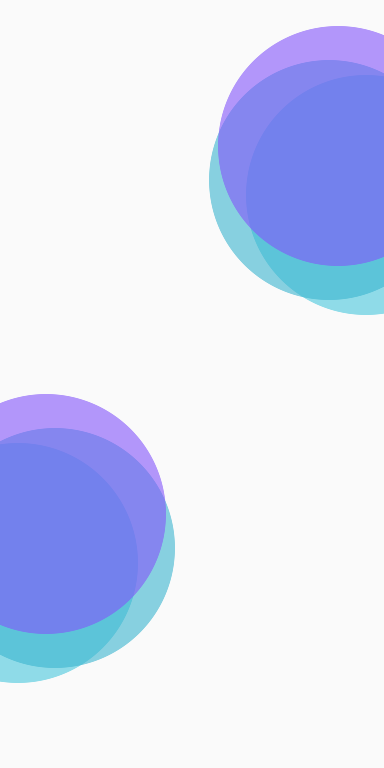
Reproduce this background procedurally as a Shadertoy shader.

```glsl
// Blend a translucent disc over the base colour
vec3 overlayDisc(vec3 base, vec2 p, vec2 center, vec3 tint) {
    float edge = 0.5 / iResolution.x;
    float coverage = 1.0 - smoothstep(-edge, edge, length(p - center) - 0.3125);
    return mix(base, tint, 0.6 * coverage);
}

void mainImage(out vec4 fragColor, in vec2 fragCoord) {
    // Canvas width is one unit, height is two
    vec2 p = fragCoord / iResolution.xy * vec2(1.0, 2.0);
    vec3 color = vec3(0.98);

    // Lower left cluster, then its mirrored twin at the upper right
    for (int i = 0; i < 2; i++) {
        vec2 q = i == 0 ? p : vec2(1.0 - p.x, p.y - 0.9583);
        color = overlayDisc(color, q, vec2(0.0469, 0.5339), vec3(0.28, 0.78, 0.863));
        color = overlayDisc(color, q, vec2(0.1432, 0.5729), vec3(0.23, 0.705, 0.81));
        color = overlayDisc(color, q, vec2(0.1198, 0.6615), vec3(0.513, 0.33, 0.98));
    }

    fragColor = vec4(color, 1.0);
}
```
